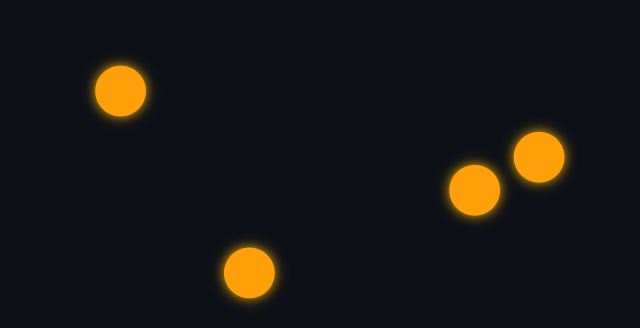
Reproduce this background procedurally as a WebGL 1 fragment shader.

```glsl
precision highp float;

uniform vec2 u_resolution;

const vec3 NIGHT = vec3(0.051, 0.067, 0.090);
const vec3 AMBER = vec3(1.0, 0.624, 0.040);
const vec3 GLOW = vec3(1.0, 0.70, 0.0);

// Lattice of disc centres, as fractions of the canvas
const vec2 LATTICE_ORIGIN = vec2(0.1884, 0.1679);
const vec2 LATTICE_STEP = vec2(0.0503, 0.0504);
const vec4 COLUMNS = vec4(0.0, 4.0, 11.0, 13.0);
const vec4 ROWS = vec4(11.0, 0.0, 5.0, 7.0);

// Sizes in canvas heights
const float RADIUS = 0.0773;
const float GLOW_SIGMA = 0.0179;

// Soft falloff of a Gaussian-blurred disc edge
float blurredEdge(float dist) {
  float z = dist / GLOW_SIGMA + 0.5 * GLOW_SIGMA / RADIUS;
  z = clamp(z, -4.0, 4.0);
  return 1.0 / (1.0 + exp(1.5976 * z + 0.0706 * z * z * z));
}

void main() {
  float aspect = u_resolution.x / u_resolution.y;
  float pixel = 1.0 / u_resolution.y;
  vec2 p = gl_FragCoord.xy * pixel;
  vec3 color = NIGHT;

  for (int i = 0; i < 4; i++) {
    vec2 center = LATTICE_ORIGIN + LATTICE_STEP * vec2(COLUMNS[i], ROWS[i]);
    center.x *= aspect;
    float dist = length(p - center) - RADIUS;

    // Halo first, then the solid disc over it
    color = mix(color, GLOW, blurredEdge(dist));
    color = mix(color, AMBER, clamp(0.5 - dist / pixel, 0.0, 1.0));
  }

  gl_FragColor = vec4(color, 1.0);
}
```
